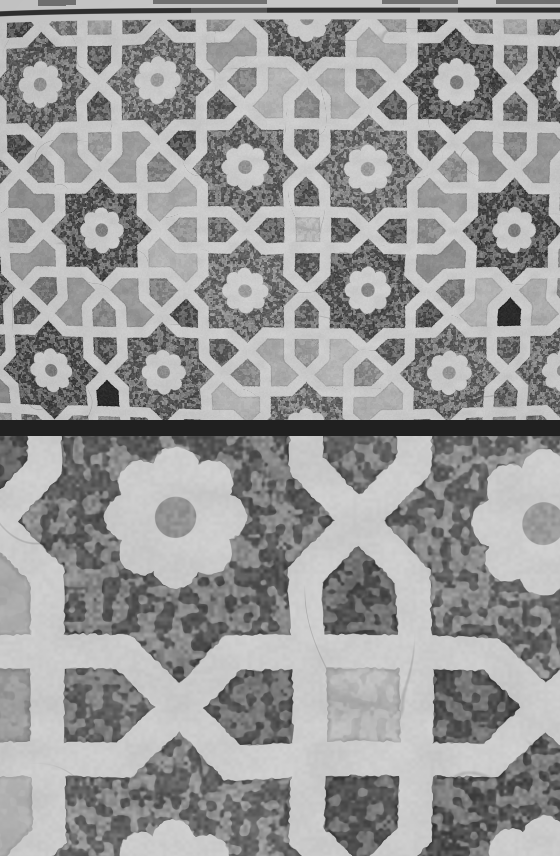
Top: the whole. Bottom: its middle third, enlarged.
Give the GLSL for this pattern, as a WebGL 1 fragment shader.

```glsl
precision highp float;
// Grey stone inlay: pale straps weave eight-pointed stars with rosettes, in
// groups of four around single stars. Mirror folds reduce the plane to one
// triangle; straps are distances, and each stone gets a hashed shade and grain.

uniform vec2 u_resolution;

#define CENTER vec2(0.731, 0.4514) // middle of a four-star group
#define STAR_R 0.1432              // star tip radius, in canvas heights
#define STRAP 0.093                // strap half width, in star radii
#define PETAL_ORBIT 0.26
#define PETAL_R 0.125
#define CORE_R 0.112
#define BULGE 0.0763               // lens curvature
#define TILT 0.0576                // growth towards the top
#define STRAP_SHADE 0.795
#define STAR_SHADE 0.40
#define SHADE_SPREAD 0.17
#define GRAIN 0.19

const float C = 0.70710678;        // half side of the star's squares
const float H = 1.0 - C;
const float D = 2.0 + 2.0 * C;     // group centre to single star

float hash(vec2 p) {
  vec3 q = fract(p.xyx * vec3(0.1031, 0.1030, 0.0973));
  q += dot(q, q.yzx + 33.33);
  return fract((q.x + q.y) * q.z);
}

float noise(vec2 p) {
  vec2 i = floor(p), f = fract(p);
  f = f * f * (3.0 - 2.0 * f);
  return mix(mix(hash(i), hash(i + vec2(1, 0)), f.x),
             mix(hash(i + vec2(0, 1)), hash(i + vec2(1, 1)), f.x), f.y);
}

float star(vec2 p) {
  p = abs(p);
  return min(max(p.x, p.y), (p.x + p.y) * C) - C;
}

float segment(vec2 p, vec2 a, vec2 b) {
  vec2 d = b - a;
  return length(p - a - d * clamp(dot(p - a, d) / dot(d, d), 0.0, 1.0));
}

float rosette(vec2 p) {
  p = abs(p);
  p = vec2(max(p.x, p.y), min(p.x, p.y));
  float petals = min(length(p - vec2(PETAL_ORBIT, 0.0)), length(p - PETAL_ORBIT * C));
  return min(petals - PETAL_R, length(p) - PETAL_ORBIT);
}

// Straps outside the star outlines, within the folded triangle
float links(vec2 f) {
  float d = segment(f, vec2(H, 0.0), vec2(H, H));
  d = min(d, segment(f, vec2(1.0 + C, 0.0), vec2(1.0 + C, H)));
  d = min(d, segment(f, vec2(1.0 + C, H), vec2(3.0 * C, H)));
  d = min(d, segment(f, vec2(3.0 * C, H), vec2(D - 1.0, 0.0)));
  d = min(d, segment(f, vec2(2.0, 1.0), vec2(2.0 + H, C)));
  d = min(d, segment(f, vec2(2.0 + H, C), vec2(D - C, C)));
  return min(d, segment(f, vec2(2.0, 1.0), vec2(1.5 + C, 0.5 + C)));
}

// Stone between the straps: centre.xy, shade, grain
vec4 stone(vec2 f) {
  if (f.x < H) return vec4(0.0, 0.0, 0.63, 0.25);
  if (f.x < 1.0) return vec4(0.6, 0.0, 0.40, 0.8);
  if (f.x < 1.0 + C) return vec4(1.4, 0.0, 0.36, 0.8);
  if (f.y < H && f.x + f.y < D - 1.0) return vec4(2.0, 0.0, 0.55, 0.3);
  if (f.x + f.y > 3.0 && f.x - f.y < 1.0) return vec4(1.95, D - 1.95, 0.37, 0.7);
  if (f.x + f.y > 3.0 && f.y > C) return vec4(2.45, D - 2.45, 0.51, 0.4);
  return vec4(2.1, 0.55, 0.635, 0.12);
}

// Frame along the top edge: pale, dark and pieced strips
float frame(vec2 uv, float shade, float px) {
  float depth = 1.0 - uv.y - 0.009 * exp(-uv.x * 5.0);
  float piece = hash(vec2(floor(uv.x * 11.0), 7.0));
  float line = mix(0.19, 0.33, step(0.85, piece));
  float strip = mix(STRAP_SHADE, 0.45, step(0.6, piece) * step(depth, 0.009));
  strip = mix(strip, line, smoothstep(-px, px, 0.006 - abs(depth - 0.024)));
  return mix(strip, shade, smoothstep(-px, px, depth - 0.046));
}

void main() {
  vec2 uv = gl_FragCoord.xy / u_resolution.y;
  float px = 0.75 / u_resolution.y, aa = px / STAR_R;
  vec2 p = uv - CENTER;
  vec2 m = p / (STAR_R * (1.022 - BULGE * dot(p, p) + TILT * p.y));
  m += 0.035 * (vec2(noise(m * 1.3), noise(m * 1.3 + 41.0)) - 0.5);

  // Fold into the triangle, keeping what is needed to unfold
  vec2 cell = floor(m / (2.0 * D) + 0.5) * 2.0 * D;
  vec2 f = m - cell, side = sign(f);
  f = abs(f);
  bool across = f.x + f.y > D;
  if (across) f = D - f.yx;
  bool swapped = f.y > f.x;
  if (swapped) f = f.yx;

  float grouped = star(f - 1.0), single = star(f - vec2(D, 0.0));
  float outline = min(grouped, single);
  bool inStar = outline < 0.0;
  vec4 tile = stone(f);
  if (inStar) tile = vec4(grouped < single ? vec2(1.0) : vec2(D, 0.0), STAR_SHADE, 1.0);
  vec2 home = tile.xy;
  if (swapped) home = home.yx;
  if (across) home = D - home.yx;
  home = home * side + cell;
  vec2 id = floor(home * 8.0 + 0.37) + 200.0;
  float pick = hash(id), odd = hash(id + 57.0);

  // Mottled stone, with a few black replacements
  float fine = noise(m * 47.0) - 0.5;
  float blobs = smoothstep(0.42, 0.62, noise(m * 21.0) + 0.25 * fine);
  float clouds = noise(m * vec2(5.0, 8.0)) - 0.5;
  float shade = tile.z + (pick - 0.5) * SHADE_SPREAD * (inStar ? 0.8 : 1.0);
  shade += tile.w * (GRAIN * (blobs - 0.35) + 0.16 * fine) + 0.06 * clouds;
  if (!inStar && odd > 0.955) shade = 0.17 + 0.06 * fine;

  float pale = STRAP_SHADE + 0.04 * clouds + 0.03 * fine;
  if (inStar) {
    vec2 q = m - home + 0.03 * (vec2(pick, odd) - 0.5);
    float flower = rosette(q) + 0.015 * fine;
    float core = odd > 0.9 ? 0.17 : 0.48 + 0.16 * pick;
    shade = mix(pale, shade, smoothstep(-aa, aa, flower));
    shade = mix(core + 0.1 * fine, shade, smoothstep(-aa, aa, length(q) - CORE_R));
  }

  // Straps with worn edges, dark joints and hairline cracks
  float strap = min(abs(outline), links(f)) - STRAP + 0.014 * fine;
  float crack = smoothstep(0.012, 0.0, abs(noise(m * 1.7 + 9.0) - 0.5));
  pale -= 0.10 * crack * smoothstep(0.5, 0.7, noise(m * 2.3 + 70.0));
  shade -= 0.07 * smoothstep(0.03, 0.0, abs(strap));
  shade = mix(pale, shade, smoothstep(-aa, aa, strap));

  shade = frame(uv, shade, px);
  shade *= 1.0 - 0.06 * dot(p, p);
  gl_FragColor = vec4(vec3(shade), 1.0);
}
```
